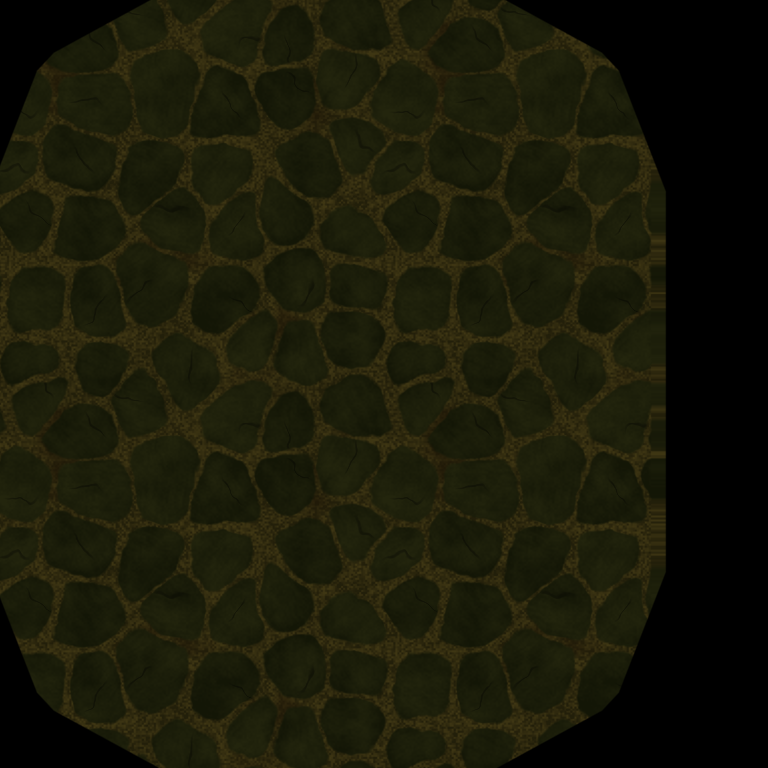
Write a Shadertoy shader that draws this texture.

```glsl
// Dark olive flagstones with sandy joints, cut to a bevelled polygon on black.
// A repeating Voronoi layout with softened corners gives the stones; value
// noise adds stains, grain and cracks. The right rim smears the last column.

const float TILE_SIZE = 0.503;   // canvas widths per texture repeat
const float TILE_CELLS = 6.0;    // stones along one repeat
const float SMEAR_START = 0.849; // texture is stretched right of this

const vec3 STONE_DARK = vec3(0.075, 0.085, 0.024);
const vec3 STONE_LIGHT = vec3(0.139, 0.146, 0.052);
const vec3 JOINT_DARK = vec3(0.135, 0.120, 0.038);
const vec3 JOINT_LIGHT = vec3(0.245, 0.212, 0.076);
const vec3 RUST = vec3(0.125, 0.090, 0.026);

float hash(vec2 p) {
    return fract(sin(dot(p, vec2(127.1, 311.7))) * 43758.5453);
}

// Value noise that repeats after the given number of lattice steps.
float noise(vec2 p, float period) {
    vec2 i = floor(p), f = fract(p);
    f = f * f * (3.0 - 2.0 * f);
    float a = hash(mod(i, period));
    float b = hash(mod(i + vec2(1, 0), period));
    float c = hash(mod(i + vec2(0, 1), period));
    float d = hash(mod(i + vec2(1, 1), period));
    return mix(mix(a, b, f.x), mix(c, d, f.x), f.y);
}

// Noise over the stone grid with a whole number of steps per cell.
float gridNoise(vec2 p, float steps) {
    return noise(p * steps, TILE_CELLS * steps);
}

float fbm(vec2 p, float steps) {
    float sum = 0.0, amp = 0.5;
    for (int i = 0; i < 4; i++) {
        sum += amp * gridNoise(p, steps);
        steps *= 2.0;
        amp *= 0.5;
    }
    return sum / 0.9375;
}

vec2 stoneCentre(vec2 cell) {
    vec2 id = mod(cell, TILE_CELLS);
    return cell + 0.5 + 0.86 * (vec2(hash(id + 3.7), hash(id + 19.3)) - 0.5);
}

vec2 nearestCell(vec2 p) {
    vec2 best = floor(p);
    float bestDist = 9.0;
    for (int y = -1; y <= 1; y++)
    for (int x = -1; x <= 1; x++) {
        vec2 cell = floor(p) + vec2(x, y);
        float dist = distance(p, stoneCentre(cell));
        if (dist < bestDist) { bestDist = dist; best = cell; }
    }
    return best;
}

// Distance to the stone border; the soft minimum rounds the corners.
float borderDistance(vec2 p, vec2 cell, float sharpness) {
    vec2 centre = stoneCentre(cell);
    float sum = 0.0;
    for (int y = -2; y <= 2; y++)
    for (int x = -2; x <= 2; x++) {
        if (x == 0 && y == 0) continue;
        vec2 other = stoneCentre(cell + vec2(x, y));
        float dist = dot(0.5 * (centre + other) - p, normalize(other - centre));
        sum += exp(-sharpness * dist);
    }
    return -log(sum) / sharpness;
}

// A thin wavering line through the stone, fading at its ends.
float crack(vec2 local, float seed) {
    float wave = 0.16 * (noise(local * 5.0 + seed * 40.0, 97.0) - 0.5);
    float line = abs(local.y + wave + 0.3 * (seed - 0.5));
    return smoothstep(0.025, 0.004, line) * smoothstep(0.32, 0.12, abs(local.x - 0.1));
}

vec3 flagstones(vec2 uv) {
    vec2 p = uv / TILE_SIZE * TILE_CELLS;
    vec2 warp = vec2(fbm(p, 2.0), fbm(p + 2.5, 2.0)) - 0.5;
    vec2 q = p + 0.22 * warp;
    vec2 cell = nearestCell(q);
    float seed = hash(mod(cell, TILE_CELLS) + 41.0);
    float border = borderDistance(q, cell, 10.0);

    // Stone face: tone, stains, brushed streaks, crack and darker rim
    vec2 local = q - stoneCentre(cell);
    float angle = 6.2832 * seed;
    local = mat2(cos(angle), sin(angle), -sin(angle), cos(angle)) * local;
    float streak = noise(local * vec2(4.0, 22.0) + 50.0 * seed, 97.0) - 0.5;
    float grain = gridNoise(p, 32.0) - 0.5;
    float tone = 0.5 + 0.35 * (seed - 0.5) + 1.1 * (fbm(p, 3.0) - 0.5);
    tone += 0.18 * streak + 0.22 * grain - 0.15 * smoothstep(0.16, 0.04, border);
    vec3 stone = mix(STONE_DARK, STONE_LIGHT, clamp(tone, 0.0, 1.0));
    stone *= 1.0 - 0.32 * crack(local, seed) * step(0.45, fract(seed * 7.0));

    // Sandy joint with uneven width, coarse grain and rusty patches
    float swell = gridNoise(p + 1.3, 1.0);
    float width = 0.016 + 0.075 * swell * swell + 0.025 * (gridNoise(p, 9.0) - 0.5);
    float sand = 0.45 + 1.1 * grain + 0.7 * (fbm(p + 0.7, 4.0) - 0.5);
    vec3 joint = mix(JOINT_DARK, JOINT_LIGHT, clamp(sand, 0.0, 1.0));
    joint = mix(joint, RUST, 0.7 * smoothstep(0.6, 0.8, fbm(p + 3.1, 1.0)));
    return mix(joint, stone, smoothstep(width - 0.022, width + 0.022, border));
}

// Signed distance to the mirrored polygon outline, negative inside.
float outline(vec2 uv) {
    vec2 q = abs(uv - vec2(0.427, 0.503));
    float side = max(q.x - 0.440, dot(q, vec2(0.932, 0.363)) - 0.500);
    float slope = dot(q, vec2(0.479, 0.878)) - 0.547;
    float corner = dot(q, vec2(0.731, 0.682)) - 0.553;
    return max(side, max(slope, corner));
}

void mainImage(out vec4 fragColor, in vec2 fragCoord) {
    vec2 uv = fragCoord / iResolution.xy;
    float pixel = 1.0 / iResolution.y;
    float inside = smoothstep(pixel, -pixel, outline(uv));
    vec3 colour = flagstones(vec2(min(uv.x, SMEAR_START), uv.y));
    fragColor = vec4(colour * inside, 1.0);
}
```
